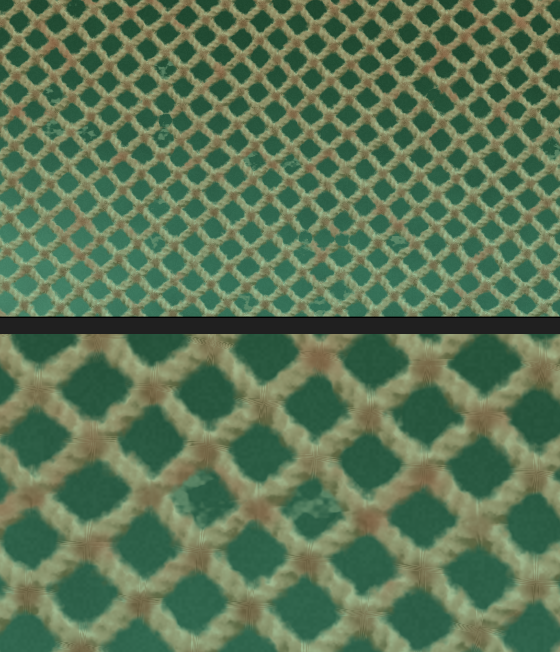
Top: the whole. Bottom: its middle third, enlarged.
Reproduce this pattern procedurally as a Shadertoy shader.

```glsl
const vec2 STEP_DOWN = vec2(0.0553, -0.0592);
const vec2 STEP_UP = vec2(0.0608, 0.0507);
const vec2 HOLE_ORIGIN = vec2(0.9154, 0.4823);
const float CORD_HALF_WIDTH = 0.155;
const float TAU = 6.2831853;

float hash(vec2 p) {
    vec3 q = fract(vec3(p.xyx) * 0.1031);
    q += dot(q, q.yzx + 33.33);
    return fract((q.x + q.y) * q.z);
}

float noise(vec2 p) {
    vec2 i = floor(p);
    vec2 f = fract(p);
    f = f * f * (3.0 - 2.0 * f);
    float low = mix(hash(i), hash(i + vec2(1, 0)), f.x);
    float high = mix(hash(i + vec2(0, 1)), hash(i + vec2(1, 1)), f.x);
    return mix(low, high, f.y);
}

float fbm(vec2 p) {
    float sum = 0.0;
    float gain = 0.5;
    for (int i = 0; i < 3; i++) {
        sum += gain * noise(p);
        p = p * 2.03 + 17.1;
        gain *= 0.5;
    }
    return sum / 0.875;
}

float smoothMin(float a, float b, float k) {
    float h = max(k - abs(a - b), 0.0) / k;
    return min(a, b) - h * h * k * 0.25;
}

// Mesh distance: negative on cord, positive in holes
float netDistance(vec2 offset, float fuzz) {
    vec2 d = abs(offset);
    return smoothMin(d.x, d.y, 0.17) - CORD_HALF_WIDTH + (fuzz - 0.5) * 0.15;
}

// Broken knots open channels between neighbouring holes
float tearNet(float d, vec2 cell, float fuzz) {
    vec2 tears[4] = vec2[4](vec2(-4.5, -2.5), vec2(2.5, -1.5),
                            vec2(3.5, -0.5), vec2(1.5, 6.0));
    for (int i = 0; i < 4; i++) {
        float radius = 0.28 + 0.2 * (fuzz - 0.5);
        d = max(d, radius - length(cell - tears[i]));
    }
    return d;
}

vec3 backdrop(vec2 p, vec2 cell) {
    float glow = smoothstep(1.0, 0.05, p.y + 0.12 * p.x - 0.1);
    vec3 color = mix(vec3(0.125, 0.285, 0.19), vec3(0.205, 0.43, 0.335), glow);
    color *= 0.93 + 0.14 * fbm(p * 9.0);
    color += vec3(0.07, 0.08, 0.07) * smoothstep(0.7, 0.0, length(p));
    // Pale loose fibres in a few holes
    float chosen = step(0.94, hash(floor(cell + 0.5) + 71.0));
    float fibre = chosen * smoothstep(0.5, 0.72, fbm(p * vec2(45.0, 60.0)));
    return mix(color, vec3(0.45, 0.60, 0.46), 0.65 * fibre);
}

vec3 cordColor(vec2 p, vec2 cell, vec2 offset, float fuzz) {
    // Blend the two cord directions where they cross
    float downward = smoothstep(-0.08, 0.08, abs(offset.x) - abs(offset.y));
    float along = mix(cell.y, cell.x, downward);
    float across = mix(-offset.x, offset.y, downward);
    float twist = 0.5 + 0.5 * sin(TAU * (along * 4.0 + across * 3.0 + fuzz * 0.5));
    float light = 0.46 + 1.6 * across + 0.22 * (twist - 0.5);
    light += 0.7 * (fuzz - 0.5) + 0.08 * downward;

    vec3 color = mix(vec3(0.36, 0.40, 0.26), vec3(0.55, 0.57, 0.42), smoothstep(0.0, 0.5, light));
    color = mix(color, vec3(0.63, 0.71, 0.55), smoothstep(0.45, 0.95, light));

    // Brown shade gathers below each knot
    float knot = 1.0 - smoothstep(0.06, 0.27, length(offset - vec2(0.05, -0.05)));
    float wear = noise(floor(cell) * 0.83 + 5.0);
    color = mix(color, vec3(0.42, 0.33, 0.22), knot * (0.35 + 0.4 * wear));
    float rust = smoothstep(0.58, 0.85, fbm(p * 14.0 + 8.0));
    color = mix(color, vec3(0.57, 0.39, 0.29), 0.45 * rust);
    return color * mix(vec3(0.97, 1.06, 1.08), vec3(1.03, 0.97, 0.94), smoothstep(0.0, 1.0, p.y));
}

void mainImage(out vec4 fragColor, in vec2 fragCoord) {
    vec2 p = fragCoord / iResolution.y;
    float pixel = 1.0 / iResolution.y;

    // Gently stretched lattice, integer points at hole centres
    vec2 sway = vec2(noise(p * 8.0), noise(p * 8.0 + 40.0)) - 0.5;
    vec2 cell = inverse(mat2(STEP_DOWN, STEP_UP)) * (p + 0.012 * sway - HOLE_ORIGIN);
    vec2 offset = fract(cell) - 0.5;

    float fuzz = fbm(p * 85.0);
    float d = tearNet(netDistance(offset, fuzz), cell, fuzz);
    float softness = max(0.065, 14.0 * pixel);
    float cover = 1.0 - smoothstep(-softness, softness, d);

    vec3 color = backdrop(p, cell);
    color = mix(color, cordColor(p, cell, offset, fuzz), cover);

    // Film grain and the dark lower border
    color += 0.025 * (noise(p * 290.0) - 0.5);
    color *= smoothstep(0.002, 0.002 + 1.5 * pixel, p.y);
    fragColor = vec4(clamp(color, 0.0, 1.0), 1.0);
}
```
